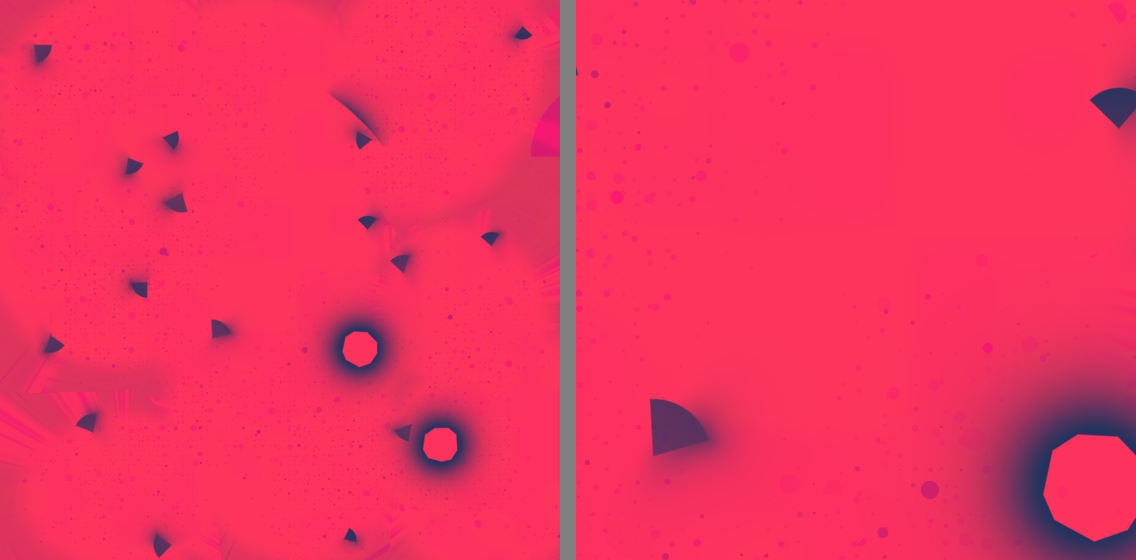
Left: the whole. Right: its middle third, enlarged.
Reproduce this background procedurally as a Shadertoy shader.

```glsl
// Coral field of speckled ellipses, radiating streaks, dark fans and two glowing-edged holes.
#define CORAL vec3(0.995, 0.205, 0.36)
#define PINK vec3(0.97, 0.07, 0.46)
#define INK vec3(0.13, 0.20, 0.37)
#define GRID 3.0
#define DISC_RADIUS 0.195
#define CLEARING_A vec2(1.0, 0.53)
#define CLEARING_B vec2(0.05, 0.22)
#define FAN_RADIUS 0.031
#define HOLE_RADIUS 0.031
#define HALO_WIDTH 0.030
#define STREAKS 42.0
#define SPECKLE 0.8

float hash(vec2 p) { return fract(sin(dot(p, vec2(127.1, 311.7))) * 43758.5453); }
vec2 hash2(vec2 p) { return vec2(hash(p), hash(p + 41.3)); }
mat2 rot(float a) { float c = cos(a), s = sin(a); return mat2(c, -s, s, c); }

float noise(vec2 p) {
    vec2 i = floor(p), f = fract(p);
    f = f * f * (3.0 - 2.0 * f);
    return mix(mix(hash(i), hash(i + vec2(1, 0)), f.x),
               mix(hash(i + vec2(0, 1)), hash(i + vec2(1, 1)), f.x), f.y);
}

// Signed distance to a fan with its apex at the origin, opening along +y
float fanDistance(vec2 q, float halfAngle, float r) {
    vec2 c = vec2(sin(halfAngle), cos(halfAngle));
    q.x = abs(q.x);
    float side = length(q - c * clamp(dot(q, c), 0.0, r));
    return max(length(q) - r, side * sign(c.y * q.x - c.x * q.y));
}

// Scattered round specks: x = opacity, y = random tone
vec2 specks(vec2 p, float cells, float density, float px) {
    vec2 g = p * cells, id = floor(g);
    vec2 h = hash2(id + cells);
    float r = mix(0.08, 0.26, h.y * h.y);
    float d = length(fract(g) - mix(vec2(0.3), vec2(0.7), hash2(id + 7.7))) - r;
    float shape = smoothstep(0.7 * px * cells, -0.7 * px * cells, d);
    return vec2(shape * step(h.x, density) * mix(0.2, 0.85, hash(id + 3.1)), hash(id + 9.4));
}

void mainImage(out vec4 fragColor, in vec2 fragCoord) {
    float px = 1.0 / iResolution.y;
    vec2 p = fragCoord * px;
    float edge = 1e3, ink = 0.0, pink = 0.0;
    vec2 local = vec2(0.0), owner = vec2(0.0);

    // Jittered ellipses, each with two fans on its rim
    for (float y = 0.0; y < GRID; y++)
    for (float x = 0.0; x < GRID; x++) {
        vec2 id = vec2(x, y);
        vec2 c = (id + 0.5 + 0.4 * (hash2(id + 2.0) - 0.5)) / GRID;
        vec2 a = c - CLEARING_A, b = c - CLEARING_B;
        float open = max(exp(-20.0 * dot(a, a)), exp(-20.0 * dot(b, b)));
        float stretch = mix(0.8, 1.2, hash(id + 5.0));
        vec2 radii = DISC_RADIUS * (1.0 - 0.7 * open) * vec2(stretch, 1.0 / stretch);
        mat2 turn = rot(6.283 * hash(id + 8.0));
        vec2 q = turn * (p - c);
        float d = (length(q / radii) - 1.0) * min(radii.x, radii.y);
        if (d < edge) { edge = d; local = q; owner = id; }

        for (float k = 0.0; k < 2.0; k++) {
            vec2 h = hash2(id + 13.0 * k + 20.0);
            float t = 3.1416 * k + 2.5 * h.x;
            float r = FAN_RADIUS * mix(0.7, 1.15, h.y);
            vec2 f = rot(6.283 * hash(h)) * (q - radii * vec2(cos(t), sin(t)));
            float w = fanDistance(f, mix(0.5, 0.75, h.x), r);
            float tone = mix(0.95, 0.68, h.y) + 0.1 * (f.y / r - 0.5);
            float glow = 0.6 * exp(-max(w, 0.0) / 0.011) * smoothstep(-0.012, 0.02, f.x);
            ink = max(ink, mix(glow, tone, smoothstep(px, -px, w)));
        }
    }

    // Streaks radiate between ellipses; some sectors hold nested straight bands
    float away = smoothstep(0.0, 0.05, edge);
    float angle = atan(local.y, local.x);
    float seed = 17.0 * hash(owner + 30.0);
    float sector = floor(angle * 2.2 + seed);
    float facet = abs(dot(local, vec2(cos((sector + 0.5 - seed) / 2.2), sin((sector + 0.5 - seed) / 2.2))));
    float nested = step(0.65, hash(vec2(sector, seed)));
    float ray = mix(angle * STREAKS, facet * 150.0, nested);
    float fine = noise(vec2(ray, seed));
    float broad = noise(vec2(angle * 5.0 + seed, 4.0));
    float patchy = noise(p * 6.0 + 11.0);
    pink += away * (0.45 * smoothstep(0.45, 0.8, fine) * smoothstep(0.25, 0.7, broad) + 0.15 * broad);
    pink += away * 0.5 * smoothstep(0.82, 0.93, fine) * smoothstep(0.5, 0.75, patchy);
    ink = max(ink, away * (0.13 * smoothstep(0.75, 0.35, broad) + 0.03 * fine));

    // Speckle at three sizes, dense inside the ellipses
    float density = SPECKLE * mix(1.0, 0.1, away) * smoothstep(0.1, 0.8, noise(p * 7.0));
    for (float i = 0.0; i < 3.0; i++) {
        vec2 s = specks(p + 0.37 * i, 115.0 * exp2(-0.85 * i), density * (1.0 - 0.25 * i), px);
        pink = max(pink, s.x * mix(0.5, 1.0, s.y));
        ink = max(ink, 0.25 * s.x * step(0.88, s.y));
    }
    pink = max(pink, 0.12 * smoothstep(0.4, 0.8, noise(p * 18.0)));

    // Pink quarter disc at the right border
    float quarter = max(length(p - vec2(1.087, 0.72)) - 0.139, 0.72 - p.y);
    pink = mix(pink, 0.85, smoothstep(px, -px, quarter));

    // Diagonal shadow, crisp on one flank and soft on the other
    vec2 l = rot(0.76) * (p - vec2(0.638, 0.79));
    l = vec2(dot(p - vec2(0.638, 0.79), vec2(0.72, -0.69)), dot(p - vec2(0.638, 0.79), vec2(0.69, 0.72)));
    float taper = max(0.0, 1.0 - l.x * l.x / 0.0056);
    float rise = l.y + 1.2 * l.x * l.x;
    ink = max(ink, 0.9 * taper * smoothstep(-0.002, 0.003, rise) * exp(-max(rise, 0.0) / 0.018));

    // Faceted holes with dark halos
    for (float i = 0.0; i < 2.0; i++) {
        vec2 q = p - vec2(0.642, 0.378) - i * vec2(0.145, -0.172);
        float hole = -1.0;
        for (float k = 0.0; k < 9.0; k++) {
            float t = 0.698 * (k + 0.4 * hash(vec2(k, i)));
            hole = max(hole, dot(q, vec2(cos(t), sin(t))) - HOLE_RADIUS * mix(0.92, 1.03, hash(vec2(i, k + 5.0))));
        }
        float halo = exp(-pow(max(length(q) - HOLE_RADIUS, 0.0) / HALO_WIDTH, 1.4));
        float outside = smoothstep(-px, px, hole);
        ink = max(ink, halo) * outside;
        pink *= mix(0.3, 1.0 - 0.8 * halo, outside);
    }

    vec3 color = mix(CORAL, PINK, clamp(pink, 0.0, 1.0));
    fragColor = vec4(mix(color, INK, clamp(ink, 0.0, 1.0)), 1.0);
}
```
